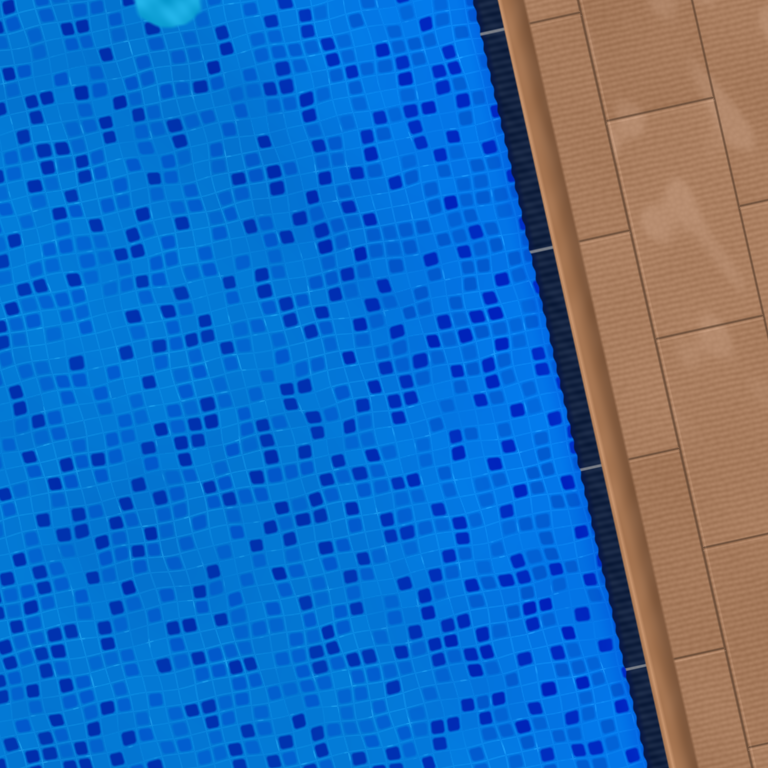
Reproduce this texture procedurally as a WebGL 2 fragment shader.

```glsl
#version 300 es
precision highp float;
uniform vec2 u_resolution;
out vec4 fragColor;

float hash(vec2 p) {
  p = fract(p * vec2(0.1031, 0.1137));
  p += dot(p, p.yx + 33.33);
  return fract((p.x + p.y) * p.x * 47.3);
}

// Distance to the nearest scattered point
float cellular(vec2 p) {
  vec2 cell = floor(p);
  float nearest = 2.0;
  for (int j = -1; j <= 1; j++)
    for (int i = -1; i <= 1; i++) {
      vec2 c = cell + vec2(i, j);
      vec2 site = c + vec2(hash(c + 7.0), hash(c + 41.0));
      nearest = min(nearest, length(site - p));
    }
  return nearest;
}

float waves(vec2 p) {
  return (sin(p.x + 1.7 * sin(p.y * 0.8)) + sin(p.y * 1.3 + 1.4 * sin(p.x * 0.7))
        + 0.5 * sin(p.x * 2.3 - p.y * 1.9)) / 2.5;
}

float stroke(float dist, float halfWidth, float soft) {
  return 1.0 - smoothstep(halfWidth - soft, halfWidth + soft, abs(dist));
}

vec3 poolColor(vec2 p, float across) {
  // Mosaic grid, bent slightly by the water
  vec2 grid = vec2(p.x - 0.235 * p.y, p.y + 0.2 * p.x) * vec2(44.7, 45.7);
  grid += 0.13 * vec2(waves(p * 42.0), waves(p.yx * 37.0 + 4.0));
  vec2 cell = floor(grid);
  vec2 local = abs(fract(grid) - 0.5);
  float pick = fract(dot(cell, vec2(0.382, 0.29)) + 0.5 * hash(cell + 90.0));
  float tone = hash(cell + 13.0);

  // Rounded tiles in three blues
  float box = length(max(local - 0.2, 0.0)) - 0.18;
  float tile = 1.0 - smoothstep(-0.09, 0.09, box);
  float nearEdge = smoothstep(0.2, 0.62, across);
  vec3 light = mix(vec3(0.01, 0.47, 0.83), vec3(0.01, 0.46, 0.91), nearEdge);
  vec3 middle = vec3(0.005, 0.345, 0.80);
  vec3 dark = mix(vec3(0.0, 0.17, 0.67), vec3(0.0, 0.12, 0.74), nearEdge);
  vec3 col = light + vec3(0.0, 0.025, 0.02) * (tone - 0.5);
  if (pick < 0.21) col = mix(col, dark, tile * (0.85 + 0.15 * tone));
  else if (pick < 0.56) col = mix(col, middle, tile * (0.45 + 0.55 * tone));

  // Pale grout and rippling light
  float grout = smoothstep(0.41, 0.49, max(local.x, local.y));
  float ripple = waves(p * vec2(31.0, 24.0));
  col += vec3(0.035, 0.065, 0.045) * grout * (0.6 + 0.4 * ripple);
  col += vec3(0.0, 0.018, 0.02) * waves(p * 9.0 + 2.0);
  float glint = smoothstep(0.62, 0.95, waves(p * vec2(130.0, 95.0)));
  col += vec3(0.06, 0.07, 0.04) * glint * grout;
  col = mix(col, vec3(0.0, 0.25, 0.82), 0.3 * smoothstep(0.59, 0.62, across));

  // Cyan lamp at the top
  float lamp = length((p - vec2(0.219, 0.001)) / vec2(0.046, 0.036));
  lamp += 0.05 * waves(p * 150.0);
  vec3 lampColor = vec3(0.08, 0.65, 0.86) + 0.06 * waves(p * 110.0);
  return mix(col, lampColor, 1.0 - smoothstep(0.86, 1.06, lamp));
}

vec3 stoneColor(vec2 p, float across, float along, float phase, float px) {
  float row = step(0.7526, across) + step(0.901, across);
  float slab = smoothstep(0.680, 0.685, across);
  float course = phase + 0.5 * row;
  float joint = (fract(course + 0.5) - 0.5) * 0.298;
  vec2 slabId = vec2(row, floor(course));

  // Paving with fine ribs and worn patches
  vec3 col = vec3(0.655, 0.485, 0.365) + 0.035 * (hash(slabId + 5.0) - 0.5);
  float ribs = sin(along * 800.0 + 0.6 * waves(p * 90.0));
  float worn = smoothstep(0.15, 0.7, waves(p * vec2(42.0, 32.0) + 1.0));
  worn *= step(0.7526, across) * (1.0 - smoothstep(0.4, 0.62, p.y));
  col += 0.022 * ribs * (1.0 - 0.8 * worn);
  col += vec3(0.05, 0.055, 0.06) * worn;
  col += 0.03 * (0.5 - cellular(p * 150.0)) + 0.012 * waves(p * 21.0);

  // Rounded coping
  vec3 coping = mix(vec3(0.65, 0.46, 0.32), vec3(0.49, 0.34, 0.235),
                    smoothstep(0.655, 0.681, across));
  coping += vec3(0.13, 0.12, 0.11) * stroke(across - 0.650, 0.002, 0.003);
  coping += 0.015 * waves(p * vec2(160.0, 60.0));
  col = mix(coping, col, slab);

  // Joints between slabs
  float soft = max(px, 0.0015);
  float lengthwise = max(stroke(across - 0.7526, 0.0016, soft),
                         stroke(across - 0.901, 0.0014, soft));
  float crosswise = stroke(joint, 0.0014, soft) * slab;
  col = mix(col, vec3(0.36, 0.26, 0.19), 0.75 * max(lengthwise, crosswise));
  col += 0.07 * slab * stroke(joint - 0.004, 0.001, soft);
  col += 0.06 * stroke(across - 0.757, 0.001, soft);
  return col;
}

void main() {
  vec2 uv = gl_FragCoord.xy / u_resolution;
  vec2 p = vec2(uv.x, 1.0 - uv.y);
  float px = 1.0 / min(u_resolution.x, u_resolution.y);
  float soft = max(px, 0.0015);

  // Axes along and across the slanted pool edge
  float across = p.x - 0.227 * p.y;
  float along = p.y + 0.22 * p.x;
  float phase = (along - 0.1823) / 0.298 + 0.307 * max(along - 0.777, 0.0);

  vec3 col = poolColor(p, across);

  // Dark waterline band with pale joints
  vec3 band = vec3(0.075, 0.135, 0.25) + 0.025 * sin(along * 620.0);
  band += 0.02 * waves(p * 130.0);
  band = mix(band, vec3(0.03, 0.09, 0.27), 1.0 - smoothstep(0.616, 0.626, across));
  float bandJoint = (fract(phase + 0.5) - 0.5) * 0.298;
  band = mix(band, vec3(0.55, 0.56, 0.58), 0.85 * stroke(bandJoint, 0.002, soft));
  float bandEdge = 0.616 + 0.001 * sin(along * 300.0);
  col = mix(col, band, smoothstep(-soft, soft, across - bandEdge));

  float copingEdge = 0.648 - 0.004 * p.y;
  vec3 stone = stoneColor(p, across, along, phase, px);
  col = mix(col, stone, smoothstep(-soft, soft, across - copingEdge));
  fragColor = vec4(clamp(col, 0.0, 1.0), 1.0);
}
```
